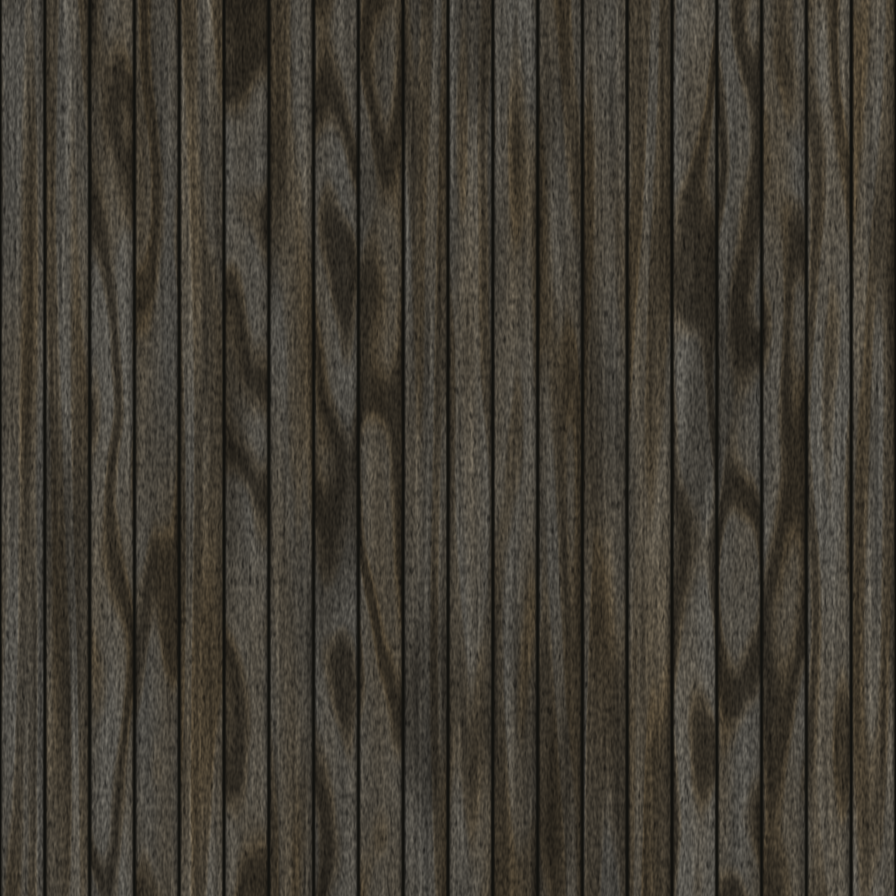
A three.js fragment shader for this texture:

```glsl
// Twenty narrow vertical planks of weathered dark wood split by soft black grooves.
// Each plank cuts its own stretched, arched noise field into growth rings, then adds
// stains, long streaks and short fibres to mix grey, brown and dark wood.

varying vec2 vUv;

float hash(vec2 p) {
  vec3 q = fract(vec3(p.xyx) * 0.1031);
  q += dot(q, q.yzx + 33.33);
  return fract((q.x + q.y) * q.z);
}

vec2 gradient(vec2 cell) {
  float angle = 6.28318 * hash(cell);
  return vec2(cos(angle), sin(angle));
}

// Gradient noise, roughly -0.7 to 0.7
float noise(vec2 p) {
  vec2 i = floor(p);
  vec2 f = p - i;
  vec2 u = f * f * f * (f * (f * 6.0 - 15.0) + 10.0);
  float a = dot(gradient(i), f);
  float b = dot(gradient(i + vec2(1.0, 0.0)), f - vec2(1.0, 0.0));
  float c = dot(gradient(i + vec2(0.0, 1.0)), f - vec2(0.0, 1.0));
  float d = dot(gradient(i + 1.0), f - 1.0);
  return mix(mix(a, b, u.x), mix(c, d, u.x), u.y);
}

void main() {
  // Plank layout
  float across = vUv.x * 20.0;
  float plank = floor(across);
  float local = across - plank;
  float y = vUv.y;
  vec2 seed = vec2(hash(vec2(plank, 3.0)), hash(vec2(plank, 11.0))) * 90.0 + 20.0;

  // Growth rings: straight grain on some planks, arches and ovals on others
  float figured = smoothstep(0.25, 0.75, hash(vec2(plank, 27.0)));
  vec2 stretch = mix(vec2(1.3, 1.2), vec2(0.75, 4.2), figured);
  vec2 grainPos = vec2(local - 0.5, y) * stretch + seed;
  float heart = local - mix(0.3, 0.7, hash(vec2(plank, 35.0)));
  float height = noise(grainPos) + 0.13 * noise(grainPos * 2.3 + 17.3);
  height -= 0.55 * figured * heart * heart;
  height += 0.02 * noise(vec2(across * 7.0, y * 28.0));
  float rings = sin(height * 10.0 + seed.x);
  float fringe = smoothstep(-0.5, 0.6, rings);
  float band = smoothstep(0.25, 1.0, rings);
  float fineRings = sin(height * 42.0 + seed.y);

  // Broad stains and lengthwise streaks
  float stain = smoothstep(0.08, 0.45, noise(vec2(local * 0.9, y * 2.8) + seed.yx + 40.0));
  float warmth = noise(vec2(local * 1.5, y * 3.0) + seed + 70.0);
  float streak = noise(vec2(across * 7.0, y * 2.6) + seed)
               + 0.8 * noise(vec2(across * 14.0, y * 6.0) + seed.yx);

  // Short fibres and pores
  float fibre = noise(vec2(across * 15.0 + y * 9.0, y * 95.0));
  float speck = noise(vec2(across * 21.0 - y * 14.0, y * 165.0) + 31.0);
  float pores = smoothstep(0.15, 0.5, noise(vec2(across * 13.0, y * 70.0) + 63.0));

  vec3 grey = vec3(0.322, 0.312, 0.288);
  vec3 brown = vec3(0.298, 0.258, 0.195);
  vec3 dark = vec3(0.125, 0.112, 0.09);
  float brownAmount = fringe * 0.55 + warmth * 0.7 + 0.35 * hash(vec2(plank, 41.0));
  vec3 wood = mix(grey, brown, clamp(brownAmount, 0.0, 1.0));
  wood *= 1.0 + 0.045 * fineRings;
  wood = mix(wood, dark, band * mix(0.32, 0.66, figured));
  wood = mix(wood, dark, stain * 0.4);
  wood *= 0.9 + 0.17 * hash(vec2(plank, 59.0));
  wood *= 1.0 + 0.24 * streak * mix(1.3, 0.6, figured);
  wood *= 1.0 + 0.34 * fibre + 0.32 * speck - 0.2 * pores;

  // Grooves with softly darkened shoulders and a faint lit edge
  float edge = min(local, 1.0 - local);
  wood *= 0.82 + 0.18 * smoothstep(0.02, 0.18, edge);
  wood *= 1.0 + 0.12 * smoothstep(0.04, 0.08, local) * (1.0 - smoothstep(0.08, 0.16, local));
  vec3 groove = vec3(0.068, 0.066, 0.054);
  vec3 color = mix(groove, wood, smoothstep(0.006, 0.066, edge));

  gl_FragColor = vec4(color, 1.0);
}
```
